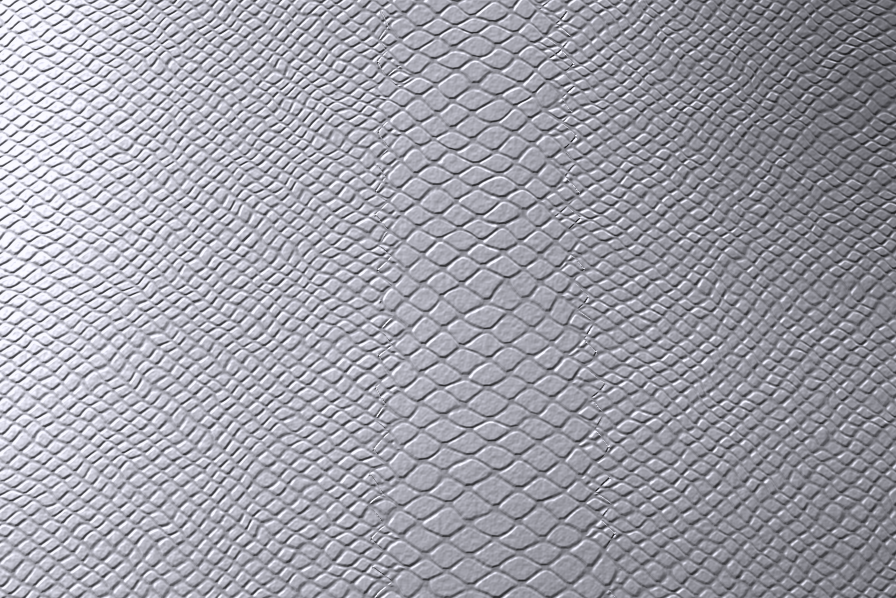
Reproduce this texture procedurally as a Shadertoy shader.

```glsl
// Embossed silver reptile leather: a band of broad scales between flanks of small ones.
// Two warped diamond lattices form a height field, which is lit from the upper left
// over a sheen that fades from bright on the left to dark on the right.

#define BROAD_DENSITY 13.0   // broad scales per canvas height, across
#define BROAD_ROW 0.047      // row pitch of the broad scales
#define SMALL_DENSITY 29.5   // mean density of the small scales, across
#define SMALL_ROW 0.0285     // row pitch of the small scales
#define BAND_LIMIT 1.95      // half width of the band, in broad scales
#define PERSPECTIVE 0.30     // growth of the scales toward the bottom
#define BEVEL 0.0050         // width of the sloping scale rim
#define RELIEF 0.0039        // height of the scales
#define CRINKLE 0.0014       // height of the fine grain
#define CONTRAST 0.56        // strength of the relief lighting
#define TINT vec3(0.985, 0.985, 1.045)

float hash(vec2 p) {
    return fract(sin(dot(p, vec2(127.1, 311.7))) * 43758.55);
}

float noise(vec2 p) {
    vec2 i = floor(p), f = fract(p);
    f = f * f * (3.0 - 2.0 * f);
    return mix(mix(hash(i), hash(i + vec2(1, 0)), f.x),
               mix(hash(i + vec2(0, 1)), hash(i + vec2(1, 1)), f.x), f.y);
}

// Diamond scale with a blunt lower tip: raised rim, higher toward that tip.
float scaleHeight(vec2 lattice, vec2 density, out vec2 id, out vec2 f) {
    vec2 diagonal = vec2(lattice.x + lattice.y, lattice.x - lattice.y);
    id = floor(diagonal);
    f = diagonal - id - 0.5;
    vec2 f2 = f * f;
    vec2 f6 = f2 * f2 * f2;
    float edge = 0.5 - pow(f6.x + f6.y + 1e-7, 1.0 / 6.0);
    edge = max(min(edge, 0.7 * (0.82 + f.x - f.y)), 0.0) / length(density);
    float rim = smoothstep(0.0, BEVEL, edge);
    return rim * (0.8 - 0.45 * (f.x - f.y) + 0.4 * (hash(id) - 0.5));
}

// Height of the leather, from 0 in the grooves to about 1.
float leather(vec2 pos) {
    // Irregularity of the embossing
    pos += 0.016 * (vec2(noise(pos * 9.0), noise(pos * 9.0 + 37.0)) - 0.5);
    pos += 0.010 * (vec2(noise(pos * 32.0 + 11.0), noise(pos * 32.0 + 73.0)) - 0.5);

    // Perspective around the leaning axis of the band
    float zoom = 1.0 + PERSPECTIVE * (0.5 - pos.y);
    float x = (pos.x - 0.83 + 0.04 * pos.y) / zoom;
    float y = -log(zoom) / PERSPECTIVE;

    // Broad scales, narrowing toward the sides of the band
    vec2 id, local;
    vec2 broad = vec2(x * BROAD_DENSITY * (1.0 + 9.0 * x * x), y / BROAD_ROW);
    float broadSlope = BROAD_DENSITY * (1.0 + 27.0 * x * x);
    float h = scaleHeight(broad, vec2(broadSlope, 1.0 / BROAD_ROW), id, local);
    float column = abs(id.x + id.y + 1.0) * 0.5;
    if (column < BAND_LIMIT + 0.6 * hash(id + 5.0)) return h;

    // Small scales sink into a groove along the band
    float side = sign(x);
    float gap = (0.5 + min(side * local.x, side * local.y)) / (broadSlope + 12.0);
    float sink = column < BAND_LIMIT + 1.1 ? smoothstep(0.0, BEVEL, gap) : 1.0;

    // Small scales, finest in the middle of each flank
    float r = abs(x), phase = 9.52 * (r - 0.14);
    vec2 fine = vec2(SMALL_DENSITY * r - 0.525 * sin(phase), (y + 0.1 * r) / SMALL_ROW);
    float fineSlope = SMALL_DENSITY - 5.0 * cos(phase);
    fine.x *= side;
    return sink * scaleHeight(fine, vec2(fineSlope, 1.0 / SMALL_ROW), id, local);
}

float surface(vec2 pos) {
    float grain = noise(pos * 150.0) + 0.5 * noise(pos * 260.0);
    return RELIEF * leather(pos) + CRINKLE * grain;
}

// Broad sheen across the sheet; uv runs from 0 to 1.
float sheen(vec2 uv) {
    float tone = 0.785 - 0.25 * uv.x;
    tone += 0.17 * exp(-uv.x * uv.x / 0.018) * smoothstep(0.0, 0.75, uv.y);
    tone -= 0.13 * smoothstep(0.62, 1.0, uv.x) * smoothstep(0.3, 1.0, uv.y);
    tone -= 0.04 * (1.0 - smoothstep(0.0, 0.35, uv.y));
    return tone + 0.03 * (noise(uv * 5.0) - 0.5);
}

vec3 shade(vec2 coord) {
    vec2 pos = coord / iResolution.y;
    float stepSize = max(0.0016, 0.5 / iResolution.y);
    float h = surface(pos);
    vec2 slope = vec2(surface(pos + vec2(stepSize, 0)) - h,
                      surface(pos + vec2(0, stepSize)) - h) / stepSize;
    float lit = clamp(-dot(slope, vec2(-0.55, 0.83)), -1.2, 1.0);

    float tone = sheen(coord / iResolution.xy);
    float groove = 1.0 - smoothstep(0.0, 0.4, leather(pos));
    tone *= 1.0 + CONTRAST * lit - 0.12 * groove;
    tone += 0.14 * smoothstep(0.35, 0.9, lit);   // glints on the lit rims
    return clamp(tone * TINT, vec3(0.08, 0.08, 0.10), vec3(0.98, 0.98, 1.0));
}

void mainImage(out vec4 fragColor, in vec2 fragCoord) {
    // Four samples per pixel smooth the fine edges
    vec3 color = vec3(0.0);
    for (int i = 0; i < 4; i++) {
        vec2 offset = vec2(i % 2, i / 2) * 0.5 - 0.25;
        color += shade(fragCoord + offset);
    }
    fragColor = vec4(color * 0.25, 1.0);
}
```
